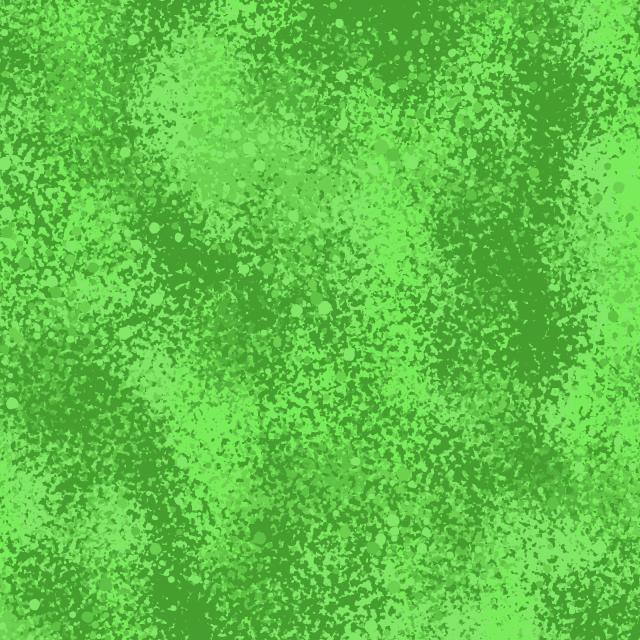
This texture is drawn by a Shadertoy shader. Its source:

```glsl
const vec3 DARK   = vec3(0.27, 0.62, 0.18);
const vec3 SHADE  = vec3(0.32, 0.69, 0.23);
const vec3 MID    = vec3(0.37, 0.76, 0.27);
const vec3 SOFT   = vec3(0.42, 0.82, 0.31);
const vec3 BRIGHT = vec3(0.47, 0.93, 0.35);
const vec3 PALE   = vec3(0.50, 0.91, 0.40);

const float GRAIN_FREQ   = 92.0;            // speckles per canvas height
const float BAND_ANGLE   = 0.72;            // slope of the broad bands
const vec2  BAND_FREQ    = vec2(1.6, 3.7);  // along and across a band
const vec2  STREAK_FREQ  = vec2(8.0, 2.7);  // upright streaks
const float CLOUD_FREQ   = 9.0;
const float PATCH_FREQ   = 6.0;
const float LIGHT_BIAS   = 0.11;            // raises the share of light paint
const float BRIGHT_LEVEL = 0.14;
const float SOFT_LEVEL   = 0.27;
const float MID_LEVEL    = 0.36;
const float SHADE_LEVEL  = 0.45;
const float DOT_FREQ     = 40.0;            // splatter cells per canvas height
const float DOT_AMOUNT   = 0.16;

vec2 hash2(vec2 p) {
    vec3 q = fract(p.xyx * vec3(0.1031, 0.1030, 0.0973));
    q += dot(q, q.yzx + 33.33);
    return fract((q.xx + q.yz) * q.zy);
}

mat2 rotation(float angle) {
    float c = cos(angle), s = sin(angle);
    return mat2(c, -s, s, c);
}

float cornerSlope(vec2 cell, vec2 offset) {
    float angle = 6.28319 * hash2(cell).x;
    return dot(vec2(cos(angle), sin(angle)), offset);
}

float gradientNoise(vec2 p) {
    vec2 i = floor(p), f = p - i;
    vec2 u = f * f * f * (f * (f * 6.0 - 15.0) + 10.0);
    vec2 e = vec2(1.0, 0.0);
    float low  = mix(cornerSlope(i, f), cornerSlope(i + e, f - e), u.x);
    float high = mix(cornerSlope(i + e.yx, f - e.yx), cornerSlope(i + 1.0, f - 1.0), u.x);
    return mix(low, high, u.y);
}

float cloud(vec2 p) {
    float sum = 0.0, weight = 1.0;
    for (int i = 0; i < 3; i++) {
        sum += weight * gradientNoise(p);
        p = rotation(0.9) * p * 2.2 + 13.7;
        weight *= 0.65;
    }
    return sum;
}

float grain(vec2 p, float seed) {
    vec2 q = rotation(0.4) * p * GRAIN_FREQ + seed;
    return gradientNoise(q) + 0.6 * gradientNoise(rotation(0.8) * q * 2.1 + 5.3);
}

// Coverage of the region where the field is positive, with a one pixel edge
float cover(float field) {
    float w = 0.7 * fwidth(field) + 1e-4;
    return smoothstep(-w, w, field);
}

// Patchy translucent-looking speckle
float speckle(vec2 p, float seed, float level) {
    float patches = gradientNoise(p * PATCH_FREQ + seed);
    return cover(1.2 * patches + 0.9 * grain(p, seed) - level);
}

// Round drops, gathered in clusters
vec3 splatter(vec3 color, vec2 p, float freq, float seed) {
    float pixel = freq / iResolution.y;
    vec2 q = p * freq + seed, cell = floor(q);
    float wobble = 0.08 * gradientNoise(q * 3.0);
    for (int y = -1; y <= 1; y++)
    for (int x = -1; x <= 1; x++) {
        vec2 id = cell + vec2(x, y);
        vec2 rnd = hash2(id + 71.0);
        vec2 center = id + 0.15 + 0.7 * hash2(id);
        float cluster = gradientNoise((center - seed) / freq * 3.2 + 41.3);
        if (rnd.x > DOT_AMOUNT + 1.5 * cluster) continue;
        float radius = mix(0.12, 0.42, rnd.y * rnd.y);
        float d = length(q - center) + wobble - radius;
        float tone = hash2(id + 137.0).x;
        vec3 drop = tone < 0.2 ? MID : tone < 0.5 ? SOFT : PALE;
        color = mix(color, drop, smoothstep(0.7, -0.7, d / pixel));
    }
    return color;
}

void mainImage(out vec4 fragColor, in vec2 fragCoord) {
    vec2 p = fragCoord / iResolution.y;

    // Broad distribution of the paint
    float band = gradientNoise(rotation(-BAND_ANGLE) * p * BAND_FREQ + 7.4);
    float streak = gradientNoise(p * STREAK_FREQ + 23.6);
    float density = 1.15 * band + 0.65 * streak + 0.5 * cloud(p * CLOUD_FREQ + 3.1);

    // Tones inside the light paint
    vec3 light = mix(PALE, BRIGHT, cover(1.4 * streak + 0.5 * grain(p, 31.7) - BRIGHT_LEVEL));
    light = mix(light, SOFT, speckle(p, 57.2, SOFT_LEVEL));
    light = mix(light, MID, speckle(p, 83.9, MID_LEVEL));
    light = mix(light, SHADE, speckle(p, 109.4, SHADE_LEVEL));

    // Crumbly light paint over the dark ground, then drops
    vec3 color = mix(DARK, light, cover(density + grain(p, 11.8) + LIGHT_BIAS));
    color = splatter(color, p, DOT_FREQ * 1.8, 19.0);
    color = splatter(color, p, DOT_FREQ, 47.0);

    fragColor = vec4(color, 1.0);
}
```
